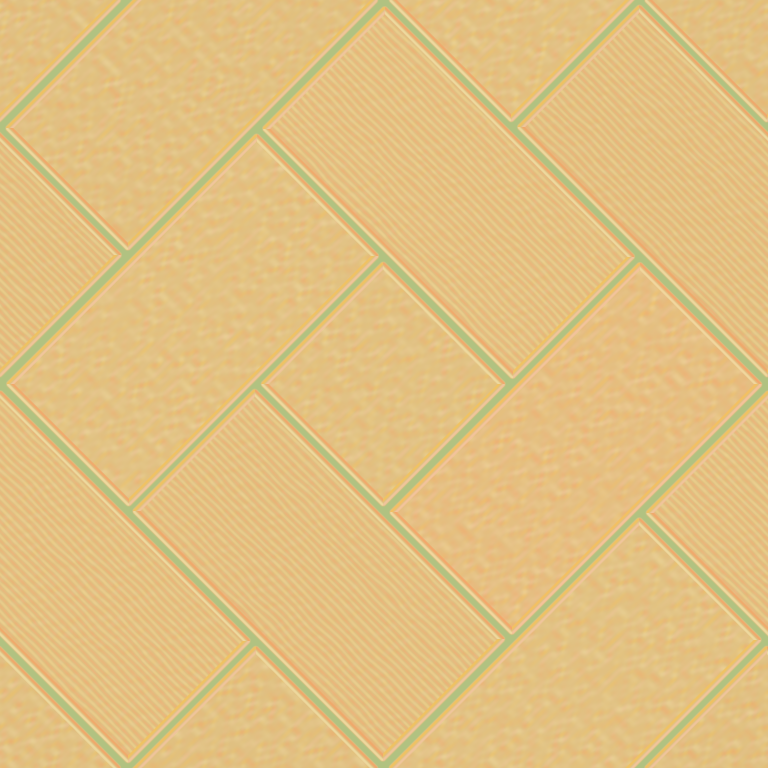
This texture map is drawn by a WebGL 2 fragment shader. Its source:

```glsl
#version 300 es
precision highp float;
// Diagonal pinwheel paving: ridged and grainy sand slabs with embossed rims and green joints.

uniform vec2 u_resolution;
out vec4 outColor;

// Layout, in units of one small square slab
const float BLOCK = 3.0;          // pinwheel block side; also scales the canvas
const float HALF_JOINT = 0.0165;
const float JOINT_JITTER = 0.004;
const vec2 SQUARE_SHIFT = vec2(-0.005, -0.007);
const float RIDGED_SHIFT = 0.004;
const float CORNER = 0.02;
const float RIM = 0.02;           // width of each of the two rim strips

// Surface relief
const float RIDGES = 27.0;        // ridges per unit
const float RIDGE_SLOPE = 0.42;
const float RIDGE_WOBBLE = 2.2;
const vec2 WOBBLE_SCALE = vec2(6.0, 14.0);
const vec2 GRAIN_SCALE = vec2(36.0, 23.0);
const float GRAIN_SLOPE = 0.62;
const float RIDGED_GRAIN = 0.35;  // grain left on ridged slabs
const float TONE_VARIATION = 0.006;

// Colours: flat face, joint, and the four slope directions
const vec3 FACE = vec3(0.878, 0.755, 0.508);
const vec3 JOINT = vec3(0.695, 0.76, 0.505);
const vec3 PINK = vec3(0.94, 0.77, 0.61);
const vec3 YELLOW = vec3(0.94, 0.76, 0.38);
const vec3 ORANGE = vec3(0.94, 0.66, 0.42);
const vec3 CREAM = vec3(0.93, 0.85, 0.62);
const vec3 WARM_TINT = vec3(0.015, -0.006, 0.0);

const float PI = 3.14159;

float hash(vec2 p) {
    vec3 h = fract(vec3(p.xyx) * 0.1031);
    h += dot(h, h.yzx + 33.33);
    return fract((h.x + h.y) * h.z);
}

float noise(vec2 p) {
    vec2 i = floor(p), f = fract(p);
    f = f * f * (3.0 - 2.0 * f);
    return mix(mix(hash(i), hash(i + vec2(1, 0)), f.x),
               mix(hash(i + vec2(0, 1)), hash(i + vec2(1, 1)), f.x), f.y);
}

vec2 noiseSlope(vec2 p) {
    vec2 e = vec2(0.35, 0.0);
    return vec2(noise(p - e.xy) - noise(p + e.xy),
                noise(p - e.yx) - noise(p + e.yx));
}

float roundedBox(vec2 p, vec2 halfSize, float radius) {
    vec2 k = abs(p) - halfSize + radius;
    return length(max(k, 0.0)) + min(max(k.x, k.y), 0.0) - radius;
}

// Tints the face by the direction its surface leans
vec3 shadeSlope(vec2 s) {
    return FACE + max(s.x, 0.0) * (PINK - FACE) + max(-s.x, 0.0) * (YELLOW - FACE)
                + max(s.y, 0.0) * (ORANGE - FACE) + max(-s.y, 0.0) * (CREAM - FACE);
}

void main() {
    // Diagonal axes: x runs down-right, y runs up-right
    float side = min(u_resolution.x, u_resolution.y);
    vec2 c = gl_FragCoord.xy / side - 0.5;
    vec2 q = BLOCK * vec2(c.x - c.y, c.x + c.y);
    float pixel = BLOCK * 1.4142 / side;

    // Block index; parity keeps the two blocks distinct and the canvas seamless
    vec2 block = floor(q / BLOCK + 0.5);
    q -= BLOCK * block;
    float parity = mod(block.x + block.y, 2.0);

    // Four long slabs turn around a square one
    vec2 center = vec2(0.0), halfSize = vec2(0.5), shift = SQUARE_SHIFT;
    bool ridged = false, warm = false;
    if (max(abs(q.x), abs(q.y)) > 0.5) {
        if (abs(q.x) > 0.5 && q.y * sign(q.x) > -0.5) {
            center = sign(q.x) * vec2(1.0, 0.5);
            halfSize = vec2(0.5, 1.0);
            shift = vec2(0.0);
            warm = q.x > 0.0 && parity < 0.5;
        } else {
            center = sign(q.y) * vec2(-0.5, 1.0);
            halfSize = vec2(1.0, 0.5);
            shift = vec2(RIDGED_SHIFT * sign(q.y), 0.0);
            ridged = true;
        }
    }

    // Small shifts of each slab vary the joint widths
    vec2 seed = center * 2.0 + 11.0 + parity * 17.0;
    shift += JOINT_JITTER * (vec2(hash(seed), hash(seed + 5.0)) * 2.0 - 1.0);
    vec2 local = q - center - shift;
    halfSize -= HALF_JOINT;
    float d = roundedBox(local, halfSize, CORNER);

    // Relief of the face: short dabs, or wavering ridges along x
    vec2 slope = GRAIN_SLOPE * noiseSlope((local + 3.0) * GRAIN_SCALE + seed * 13.0);
    if (ridged) {
        float waver = noise((local + 3.0) * WOBBLE_SCALE + seed * 7.0);
        float ridge = sin(2.0 * PI * RIDGES * local.y + RIDGE_WOBBLE * waver);
        slope = slope * RIDGED_GRAIN + vec2(0.3, 1.0) * RIDGE_SLOPE * ridge;
    }

    // Raised rim: outer strip leans out, inner strip leans in
    vec2 k = abs(local) - halfSize;
    vec2 outward = k.x > k.y ? vec2(sign(local.x), 0.0) : vec2(0.0, sign(local.y));
    float inset = clamp(-d / RIM, 0.0, 2.0);
    float onFace = smoothstep(1.6, 2.0, inset);
    slope = slope * onFace + outward * sin(PI * inset);

    vec3 slab = shadeSlope(slope) + TONE_VARIATION * (hash(seed + 9.0) - 0.5);
    if (warm) slab += WARM_TINT;

    float cover = smoothstep(pixel, -pixel, d);
    outColor = vec4(mix(JOINT, slab, cover), 1.0);
}
```
